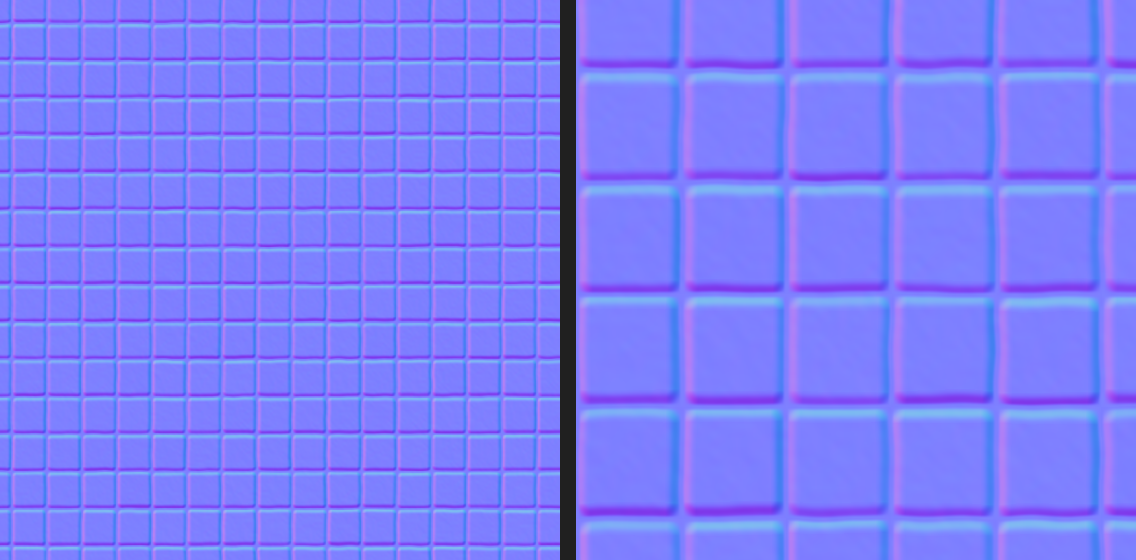
Left, the full canvas; right, a detail of the centre.
Reproduce this texture map procedurally as a Shadertoy shader.

```glsl
// Tangent-space normal map of a square ceramic tile grid with soft bevels and fine grain.

const vec2 TILES = vec2(16.0, 15.0);        // whole repeats across and down
const vec2 GRID_OFFSET = vec2(0.34, 0.37);  // joint position, in tiles
const float HALF_SIZE = 0.446;              // tile half width, in tiles
const float CORNER_RADIUS = 0.09;
const float BEVEL_WIDTH = 0.036;

float hash(vec2 p, float seed) {
    vec3 q = fract(vec3(p.xyx + seed * 7.13) * vec3(0.1031, 0.1030, 0.0973));
    q += dot(q, q.yzx + 33.33);
    return fract((q.x + q.y) * q.z);
}

vec2 signedHash2(vec2 p, float seed) {
    return 2.0 * vec2(hash(p, seed), hash(p, seed + 1.0)) - 1.0;
}

// Value noise that wraps after a whole number of lattice cells
float wrapNoise(vec2 uv, float period, float seed) {
    vec2 p = uv * period;
    vec2 i = floor(p);
    vec2 f = p - i;
    f = f * f * (3.0 - 2.0 * f);
    vec2 a = mod(i, period);
    vec2 b = mod(i + 1.0, period);
    return mix(mix(hash(a, seed), hash(vec2(b.x, a.y), seed), f.x),
               mix(hash(vec2(a.x, b.y), seed), hash(b, seed), f.x), f.y);
}

// Slope of the noise surface by central differences
vec2 grainSlope(vec2 uv, float period, float seed) {
    vec2 e = vec2(0.4 / period, 0.0);
    return vec2(wrapNoise(uv + e.xy, period, seed) - wrapNoise(uv - e.xy, period, seed),
                wrapNoise(uv + e.yx, period, seed) - wrapNoise(uv - e.yx, period, seed));
}

// Slope around the rim of a rounded tile; local spans -0.5 to 0.5
vec2 bevelSlope(vec2 local, vec2 id) {
    vec2 p = local - 0.012 * signedHash2(id, 3.0);
    vec2 q = abs(p) - HALF_SIZE + CORNER_RADIUS;
    vec2 corner = max(q, 0.0);
    float reach = length(corner);
    float d = (reach + min(max(q.x, q.y), 0.0) - CORNER_RADIUS) / BEVEL_WIDTH;
    vec2 outward = sign(p) * corner / max(reach, 0.0001);

    // Each side has its own steepness
    vec2 side = step(0.0, p);
    vec2 steepness = mix(vec2(0.39, 0.58), vec2(0.46, 0.46), side);
    float wearX = mix(0.78, 1.18, hash(id, 11.0 + side.x));
    float wearY = mix(0.78, 1.18, hash(id, 17.0 + side.y));
    steepness *= vec2(wearX, wearY);

    // Flatten in the middle of the joint
    float toJoint = 0.5 - max(abs(local.x), abs(local.y));
    float rim = exp(-0.5 * d * d) * smoothstep(0.0, 0.04, toJoint);
    return vec2(-outward.x, outward.y) * steepness * rim;
}

void mainImage(out vec4 fragColor, in vec2 fragCoord) {
    vec2 uv = fragCoord / iResolution.xy;

    // Slightly wavering joints
    vec2 waver = vec2(wrapNoise(uv, 48.0, 21.0), wrapNoise(uv, 48.0, 22.0)) - 0.5;
    vec2 grid = uv * TILES - GRID_OFFSET + 0.022 * waver;
    vec2 id = mod(floor(grid), TILES);
    vec2 local = fract(grid) - 0.5;

    // Bevel, slight tilt of each tile, and surface grain
    vec2 slope = bevelSlope(local, id);
    slope += 0.010 * signedHash2(id, 31.0) + vec2(-0.012, 0.0);
    slope += 0.022 * grainSlope(uv, 90.0, 41.0);
    slope += 0.028 * grainSlope(uv, 190.0, 43.0);

    vec3 normal = normalize(vec3(slope, 1.0));
    fragColor = vec4(0.5 + 0.5 * normal, 1.0);
}
```
